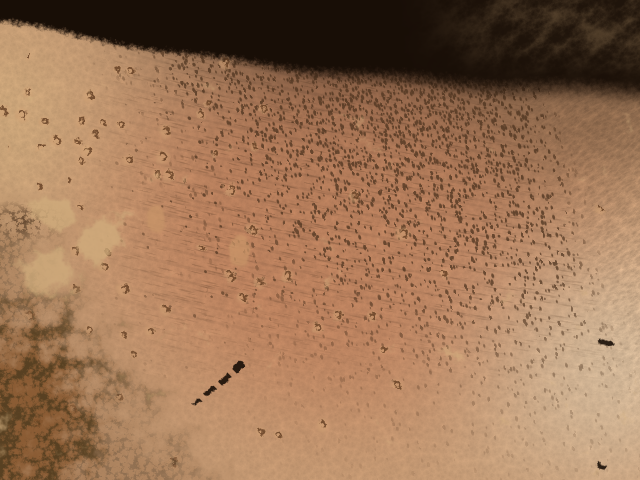
This texture is drawn by a Shadertoy shader. Its source:

```glsl
// Worn clay-coloured surface with dark grain, pale pits, a rusty corner and a shadowed upper edge.
#define CLAY vec3(.74, .51, .37)
#define TAN vec3(.765, .595, .445)
#define PALE vec3(.83, .73, .61)
#define SHADOW vec3(.095, .055, .025)
#define GRAIN vec3(.30, .20, .12)
#define RUST vec3(.50, .31, .15)
#define GRAIN_SCALE 150.
#define PIT_SCALE 23.
#define STREAK_SLOPE .29

vec3 hash3(vec2 p) {
  vec3 q = fract(p.xyx * vec3(.1031, .1030, .0973));
  q += dot(q, q.yxz + 33.33);
  return fract((q.xxy + q.yzz) * q.zyx);
}

// Offset to the nearest scattered point, and its random id
vec3 cells(vec2 q) {
  vec2 base = floor(q), f = fract(q);
  vec3 best = vec3(2., 2., 0.);
  for (int j = -1; j <= 1; j++)
  for (int i = -1; i <= 1; i++) {
    vec2 o = vec2(i, j);
    vec3 h = hash3(base + o + 50.);
    vec2 d = o + h.xy - f;
    if (dot(d, d) < dot(best.xy, best.xy)) best = vec3(d, h.z);
  }
  return best;
}

// Layered cellular noise, centred near zero
float mottle(vec2 q) {
  float sum = -.42, amp = .5;
  for (int i = 0; i < 4; i++) {
    sum += amp * length(cells(q).xy);
    q = mat2(.8, .6, -.6, .8) * q * 2.03 + 7.1;
    amp *= .55;
  }
  return sum;
}

float speckle(vec2 q, float density, float radius, float soft) {
  vec3 c = cells(q);
  float r = radius * (.5 + c.z);
  return step(fract(c.z * 7.31), density) * (1. - smoothstep(r - soft, r + soft, length(c.xy)));
}

float glow(vec2 p, vec2 centre, vec2 size) {
  vec2 d = (p - centre) / size;
  return exp(-dot(d, d));
}

float stroke(vec2 p, vec2 a, vec2 b, float width, float soft) {
  vec2 ab = b - a;
  float t = clamp(dot(p - a, ab) / dot(ab, ab), 0., 1.);
  return 1. - smoothstep(width - soft, width + soft, length(p - a - ab * t));
}

void mainImage(out vec4 fragColor, in vec2 fragCoord) {
  vec2 p = fragCoord / iResolution.y;
  float px = 1. / iResolution.y;
  float rough = mottle(p * 16.), fine = mottle(p * 75.);
  float edge = .957 - .207 * p.x + .07 * p.x * p.x + .004 * sin(p.x * 17.);
  float depth = edge - p.y, below = max(depth, 0.);
  float along = p.y + STREAK_SLOPE * p.x - .06 * p.x * p.x;

  // Broad colour and light
  vec3 col = mix(CLAY, TAN, smoothstep(.2, .6, length((p - vec2(.74, .55)) * vec2(.85, 1.))));
  col = mix(col, PALE, .85 * glow(p, vec2(1.28, .23), vec2(.28, .27)));
  col = mix(col, vec3(.80, .66, .48), .7 * glow(p, vec2(0., .75), vec2(.17, .22)));
  col *= 1. - .3 * exp(-below * 9.) * smoothstep(.1, .6, p.x);
  col = mix(col, vec3(.53, .39, .28), .75 * glow(p, vec2(1.25, .78), vec2(.25, .17)));
  col *= 1. + .14 * fine + .06 * rough;

  // Blurred slanting brush marks on the right
  float blurZone = smoothstep(-.1, .14, p.x - 1.06 - .4 * (.81 - p.y));
  vec2 slant = vec2(p.x + p.y, p.y - .7 * p.x);
  col *= 1. + .32 * blurZone * mottle(slant * vec2(30., 85.));

  // Long streaks and dashes following the wear direction
  float body = smoothstep(.12, .42, p.x) * smoothstep(.1, .5, p.y) * (1. - blurZone);
  float lines = sin(along * 310. + 2. * sin(p.x * 5.)) * sin(along * 127. + 1.3);
  col *= 1. - .06 * body * smoothstep(.1, .9, lines);
  col = mix(col, GRAIN, .22 * body * speckle(vec2(p.x * 22., along * 190.), .45, .22, .2));

  // Dark grain, densest below the shadow
  float dense = exp(-below * 3.2) * smoothstep(.12, .85, p.x + .25 * rough) * (1. - blurZone);
  float soft = GRAIN_SCALE * px * .7;
  float upright = speckle(vec2(p.x + .2 * p.y, p.y * .6) * GRAIN_SCALE, .9 * dense, .36, soft);
  float coarse = speckle(vec2(p.x, along) * GRAIN_SCALE * .6, .03 + .16 * dense, .22, soft * .6);
  col = mix(col, GRAIN, .75 * max(upright * smoothstep(0., .3, dense), coarse * body));

  // Pits with pale halos and small broken cores
  vec3 pit = cells(p * PIT_SCALE + 3.);
  float pitZone = .38 * glow(p, vec2(.24, .62), vec2(.24, .36)) + .16 * glow(p, vec2(.72, .34), vec2(.34, .2));
  float pitOn = step(fract(pit.z * 5.17), pitZone);
  float r = length(pit.xy) + .35 * fine, size = .16 + .16 * pit.z;
  col = mix(col, vec3(.83, .64, .46), .55 * pitOn * (1. - smoothstep(size * .5, size * 1.5, r)));
  float core = 1. - smoothstep(.02, .1, abs(r - size * .55) + .5 * max(pit.x + .6 * pit.y, 0.));
  col = mix(col, vec3(.35, .21, .11), .75 * pitOn * core);

  // Rust and grit in the lower left
  float drop = max(.57 - p.y, 0.);
  float reach = .06 + .35 * drop + .5 * drop * drop - p.x;
  float corner = smoothstep(-.11, .14, reach + .3 * rough) * (1. - smoothstep(.53, .61, p.y + .1 * rough));
  float grit = smoothstep(-.06, .22, fine + .3 * rough);
  col = mix(col, mix(vec3(.62, .46, .32), vec3(.38, .29, .20), grit), .55 * corner);
  float stain = smoothstep(.2, .85, glow(p, vec2(.04, .13), vec2(.17, .22)) + 1.1 * rough);
  vec3 rust = mix(RUST, vec3(.27, .19, .07), smoothstep(-.08, .25, .7 * fine + rough));
  col = mix(col, rust, .75 * corner * stain);
  col = mix(col, GRAIN, .7 * grit * glow(p, vec2(.05, .54), vec2(.07, .03)));

  // Pale flaked patches
  float flake = max(glow(p, vec2(.115, .555), vec2(.045, .035)), glow(p, vec2(.2, .5), vec2(.045)));
  flake = max(flake, glow(p, vec2(.1, .435), vec2(.06, .045)));
  col = mix(col, vec3(.82, .68, .49), .75 * smoothstep(.25, .6, flake + 1.1 * rough));
  float scab = max(glow(p, vec2(.5, .475), vec2(.021, .032)), glow(p, vec2(.325, .545), vec2(.02, .03)));
  col = mix(col, vec3(.79, .59, .41), .65 * smoothstep(.25, .55, scab + .5 * rough));

  // Isolated black scratches
  vec2 w = p + .018 * vec2(fine, rough);
  float gaps = smoothstep(-.75, -.35, sin((p.x + p.y) * 112. + 1.));
  float mark = gaps * stroke(w, vec2(.405, .158), vec2(.5, .238), .003 + .05 * max(p.x - .4, 0.), px);
  mark = max(mark, stroke(w, vec2(1.25, .291), vec2(1.273, .284), .005, px));
  mark = max(mark, stroke(w, vec2(1.247, .035), vec2(1.258, .027), .004, px));
  col = mix(col, SHADOW, .9 * mark);

  // Shadowed upper band with a dusty right end
  float blur = mix(.009, .032, smoothstep(.3, 1.2, p.x));
  float band = smoothstep(-blur, blur, .02 * fine - depth);
  float dust = smoothstep(.82, 1.15, p.x) * smoothstep(0., .11, -depth);
  float wisps = smoothstep(-.25, .4, mottle(slant * vec2(7., 15.)) + .3 * fine);
  col = mix(col, mix(SHADOW, vec3(.36, .28, .19), dust * (.1 + .75 * wisps)), band);

  fragColor = vec4(clamp(col, 0., 1.), 1.);
}
```
